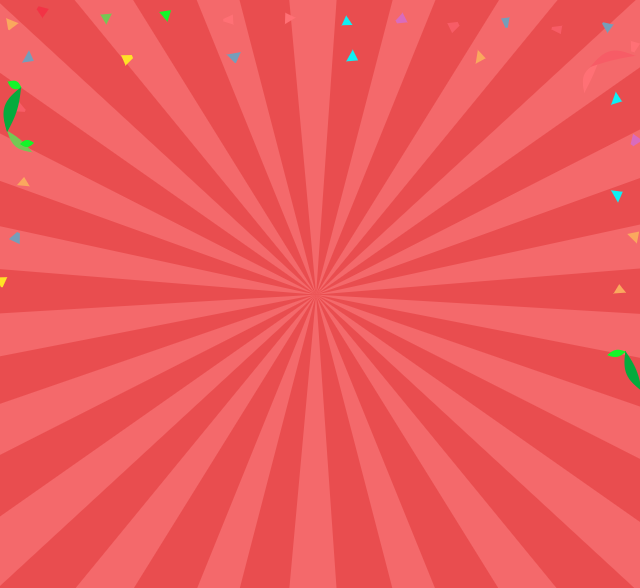
Write a Shadertoy shader that draws this background.

```glsl
// Red sunburst with confetti and curled ribbons along its upper edges.

const float PI = 3.14159265;
const vec2 CANVAS = vec2(1.091, 1.0);          // width and height in canvas units
const vec2 BURST_CENTER = vec2(0.5388, 0.4989);
const vec3 RAY_DARK = vec3(0.914, 0.302, 0.310);
const vec3 RAY_LIGHT = vec3(0.957, 0.412, 0.418);

// Ray borders in degrees from the vertical, mirrored into all four quarters
const int EDGE_COUNT = 11;
const float RAY_EDGES[EDGE_COUNT] = float[](
    4.6, 14.6, 22.1, 31.9, 39.4, 47.4, 55.0, 63.1, 70.6, 78.4, 86.0);

// The rays nearest the axes lean a little to one side
const vec2 LEAN = vec2(0.0107, -0.0107);
const vec2 LEAN_FULL = vec2(0.10, 0.20);
const vec2 LEAN_END = vec2(0.24, 0.60);

const vec3 RED = vec3(0.95, 0.20, 0.27);
const vec3 PINK = vec3(1.00, 0.44, 0.46);
const vec3 ROSE = vec3(0.97, 0.36, 0.40);
const vec3 LEAF = vec3(0.46, 0.78, 0.33);
const vec3 LIME = vec3(0.08, 0.96, 0.16);
const vec3 EMERALD = vec3(0.02, 0.67, 0.24);
const vec3 CYAN = vec3(0.05, 0.94, 0.96);
const vec3 STEEL = vec3(0.46, 0.62, 0.73);
const vec3 VIOLET = vec3(0.85, 0.42, 0.74);
const vec3 AMBER = vec3(0.98, 0.66, 0.37);
const vec3 YELLOW = vec3(1.00, 0.89, 0.15);

// Confetti strands: two along the top, then the left and right sides
struct Strand { vec2 start, span, bow, zigzag; int count; };
const Strand STRANDS[4] = Strand[](
    Strand(vec2(0.071, 0.978), vec2(0.963, -0.026), vec2(0.036, 0.0), vec2(0.0, 0.004), 11),
    Strand(vec2(0.051, 0.900), vec2(0.770, 0.002), vec2(-0.036, 0.0), vec2(0.0), 5),
    Strand(vec2(0.018, 0.957), vec2(-0.015, -0.437), vec2(0.030, -0.046), vec2(0.0), 5),
    Strand(vec2(1.067, 0.915), vec2(0.003, -0.400), vec2(0.0), vec2(0.014, 0.005), 6));
const vec3 CONFETTI_COLORS[27] = vec3[](
    RED, LEAF, LIME, PINK, PINK, CYAN, VIOLET, ROSE, STEEL, ROSE, STEEL,
    STEEL, YELLOW, STEEL, CYAN, AMBER,
    AMBER, ROSE, AMBER, STEEL, YELLOW,
    PINK, CYAN, VIOLET, CYAN, AMBER, AMBER);
const float CONFETTI_SIZE = 0.0105;

float hash(float n) { return fract(sin(n * 127.1 + 3.7) * 437.58); }

float coverage(float dist, float pixel) { return clamp(0.5 - dist / pixel, 0.0, 1.0); }

// Share of light ray at an offset from the burst center
float rayLight(vec2 p, float pixel) {
    vec2 slope = abs(p) / (abs(p.yx) + 1e-5);
    p += LEAN * abs(p.yx) * (1.0 - smoothstep(LEAN_FULL, LEAN_END, slope));
    float angle = atan(abs(p.x), abs(p.y) + 1e-6);
    float light = 1.0, turn = -1.0;
    for (int i = 0; i < EDGE_COUNT; i++) {
        float past = (angle - radians(RAY_EDGES[i])) * length(p);
        light += turn * coverage(-past, pixel);
        turn = -turn;
    }
    return light;
}

// Tapered paper scrap, from nearly square to triangular
float confettiDist(vec2 p, float seed) {
    float a = 2.0 * PI * hash(seed);
    p = mat2(cos(a), -sin(a), sin(a), cos(a)) * p;
    vec2 halfSize = CONFETTI_SIZE * vec2(0.6 + 0.3 * hash(seed + 31.0), 0.8);
    float taper = 0.3 + 0.5 * hash(seed + 57.0);
    float side = abs(p.x) + taper * p.y - 0.7 * halfSize.x;
    return max(abs(p.y) - halfSize.y, side / sqrt(1.0 + taper * taper));
}

// Curved strip from a to b, pointed at both ends
float ribbonDist(vec2 p, vec2 a, vec2 b, float bend, float halfWidth) {
    vec2 along = normalize(b - a);
    float t = dot(p - a, along) / length(b - a);
    float swell = sin(PI * clamp(t, 0.0, 1.0));
    float across = dot(p - a, vec2(-along.y, along.x)) - bend * swell;
    float ends = (abs(t - 0.5) - 0.5) * length(b - a);
    return max(abs(across) - halfWidth * swell, ends);
}

void mainImage(out vec4 fragColor, in vec2 fragCoord) {
    vec2 p = fragCoord / iResolution.xy * CANVAS;
    float pixel = 1.0 / iResolution.y;
    vec3 color = mix(RAY_DARK, RAY_LIGHT, rayLight(p - BURST_CENTER, pixel));

    // Confetti
    int piece = 0;
    for (int s = 0; s < 4; s++) {
        Strand strand = STRANDS[s];
        for (int i = 0; i < strand.count; i++) {
            float t = float(i) / float(strand.count - 1);
            vec2 place = strand.start + strand.span * t + strand.bow * sin(PI * t)
                       + strand.zigzag * cos(PI * float(i));
            float dist = confettiDist(p - place, float(piece));
            color = mix(color, CONFETTI_COLORS[piece], coverage(dist, pixel));
            piece++;
        }
    }

    // Ribbons: left, right, then upper right
    color = mix(color, LEAF, coverage(ribbonDist(p, vec2(0.012, 0.778), vec2(0.055, 0.741), -0.004, 0.007), pixel));
    color = mix(color, LIME, coverage(ribbonDist(p, vec2(0.034, 0.755), vec2(0.058, 0.757), 0.0, 0.006), pixel));
    color = mix(color, LIME, coverage(ribbonDist(p, vec2(0.013, 0.861), vec2(0.037, 0.850), 0.0, 0.007), pixel));
    color = mix(color, EMERALD, coverage(ribbonDist(p, vec2(0.036, 0.852), vec2(0.012, 0.775), -0.006, 0.011), pixel));
    color = mix(color, LIME, coverage(ribbonDist(p, vec2(1.035, 0.396), vec2(1.067, 0.402), 0.0, 0.006), pixel));
    color = mix(color, EMERALD, coverage(ribbonDist(p, vec2(1.066, 0.403), vec2(1.094, 0.335), -0.004, 0.009), pixel));
    color = mix(color, PINK, coverage(ribbonDist(p, vec2(0.996, 0.842), vec2(1.020, 0.894), 0.006, 0.007), pixel));
    color = mix(color, ROSE, coverage(ribbonDist(p, vec2(1.006, 0.886), vec2(1.083, 0.905), 0.010, 0.008), pixel));

    fragColor = vec4(color, 1.0);
}
```
